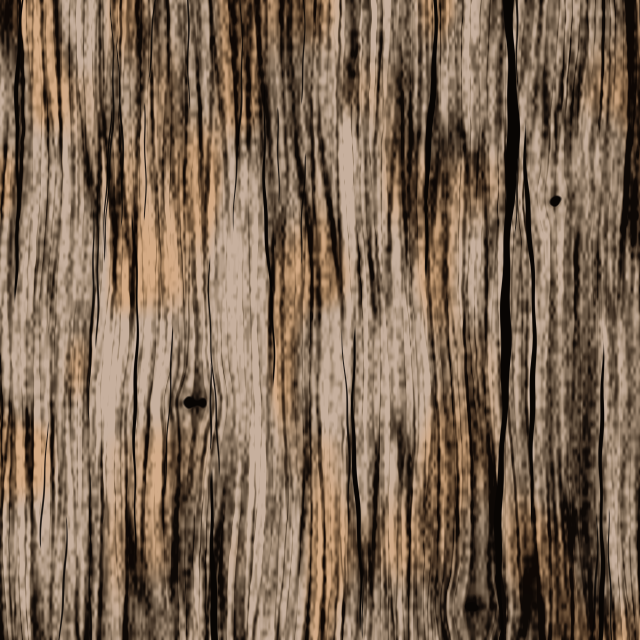
Give the GLSL for this texture, as a three.js fragment shader.

```glsl
varying vec2 vUv;

const vec3 PITCH_BLACK = vec3(0.05, 0.03, 0.02);
const vec3 DARK_BARK = vec3(0.24, 0.18, 0.13);
const vec3 UMBER = vec3(0.38, 0.31, 0.24);
const vec3 DRIFTWOOD = vec3(0.51, 0.43, 0.35);
const vec3 TAN = vec3(0.65, 0.56, 0.47);
const vec3 PALE_FIBRE = vec3(0.78, 0.69, 0.62);
const vec3 RUST_TINT = vec3(1.07, 0.97, 0.84);

const vec2 BOARD_SCALE = vec2(34.0, 1.5);
const vec2 STRAND_SCALE = vec2(88.0, 3.6);
const vec2 STREAK_SCALE = vec2(150.0, 5.0);
const vec2 SPECKLE_SCALE = vec2(240.0, 95.0);
const vec2 LIGHT_CENTRE = vec2(0.36, 0.55);
const float LIGHT_FALLOFF = 2.1;
const float TONE_OFFSET = 0.32;
const float GROOVE_DEPTH = 1.7;
const float MAIN_CRACK_X = 0.79;
const int CRACKS = 8;
const int SPLITS = 26;
const int KNOTS = 3;
const vec2 FIRST_KNOT = vec2(0.87, 0.69);
const vec2 KNOT_STEP = vec2(0.435, 0.68);

float hash(vec2 p) {
  return fract(sin(dot(p, vec2(127.1, 311.7))) * 43758.55);
}

float valueNoise(vec2 p) {
  vec2 i = floor(p), f = fract(p);
  f = f * f * (3.0 - 2.0 * f);
  vec2 e = vec2(0.0, 1.0);
  return mix(mix(hash(i), hash(i + e.yx), f.x),
             mix(hash(i + e.xy), hash(i + e.yy), f.x), f.y);
}

// Cellular noise: x is the gap to the cell border, y the cell's random tone
vec2 cells(vec2 p) {
  vec2 base = floor(p);
  float nearest = 9.0, second = 9.0, tone = 0.5;
  for (int j = -1; j <= 1; j++) {
    for (int i = -1; i <= 1; i++) {
      vec2 id = base + vec2(float(i), float(j));
      float d = length(id + vec2(hash(id), hash(id + 37.0)) - p);
      second = min(second, max(d, nearest));
      if (d < nearest) {
        nearest = d;
        tone = hash(id + 71.0);
      }
    }
  }
  float gap = second - nearest;
  return vec2(gap, mix(0.5, tone, smoothstep(0.0, 0.3, gap)));
}

// Signed distance and strength of one wandering, tapering crack
vec2 crack(vec2 p, float x, float middle, float halfLength, float halfWidth) {
  float phase = x * 61.0;
  float line = x + 0.009 * sin(p.y * 4.3 + phase) + 0.003 * sin(p.y * 15.0 + phase * 2.0)
             + 0.001 * sin(p.y * 57.0 + phase * 3.0);
  float along = (p.y - middle) / halfLength;
  float taper = max(0.0, 1.0 - along * along);
  float width = halfWidth * sqrt(taper) * (0.8 + 0.25 * sin(p.y * 21.0 + phase));
  return vec2(abs(p.x - line) - width, smoothstep(0.0, 0.2, taper));
}

float crackMask(vec2 c) {
  return c.y * (1.0 - smoothstep(-0.001, 0.0013, c.x));
}

float ramp(float a, float b, float t) {
  return clamp((t - a) / (b - a), 0.0, 1.0);
}

vec3 woodColour(float t) {
  vec3 c = mix(PITCH_BLACK, DARK_BARK, ramp(0.03, 0.13, t));
  c = mix(c, UMBER, ramp(0.13, 0.29, t));
  c = mix(c, DRIFTWOOD, ramp(0.29, 0.5, t));
  c = mix(c, TAN, ramp(0.5, 0.725, t));
  return mix(c, PALE_FIBRE, ramp(0.725, 0.93, t));
}

void main() {
  vec2 p = vUv;

  // Wavy grain that bends around the knots
  vec2 g = p;
  g.x += 0.007 * sin(p.y * 5.0 + p.x * 6.0) + 0.003 * sin(p.y * 13.0 + p.x * 19.0)
       + 0.002 * (valueNoise(p * vec2(50.0, 40.0)) - 0.5);
  float pit = 0.0, knotShade = 0.0;
  for (int i = 0; i < KNOTS; i++) {
    vec2 d = p - fract(FIRST_KNOT + float(i) * KNOT_STEP);
    float r = length(d * vec2(1.0, 1.6)) + 0.022 * (valueNoise(p * 75.0) - 0.5);
    g.x -= 0.55 * d.x * exp(-dot(d, d) * 500.0);
    pit = max(pit, 1.0 - smoothstep(0.009, 0.015, r));
    knotShade += exp(-r * r * 1600.0);
  }

  // Fibres at several widths, with broad weathered areas
  vec2 board = cells(g * BOARD_SCALE);
  vec2 strand = cells(g * STRAND_SCALE + 13.0);
  float streak = valueNoise(g * STREAK_SCALE);
  float speckle = valueNoise(p * SPECKLE_SCALE);
  float weather = valueNoise(g * vec2(9.0, 3.5) + 5.0);
  float stain = valueNoise(g * vec2(16.0, 7.0) + 29.0);
  float tone = TONE_OFFSET + 0.45 - LIGHT_FALLOFF * dot(p - LIGHT_CENTRE, p - LIGHT_CENTRE);
  tone += 1.0 * (board.y - 0.5) + 1.3 * (strand.y - 0.5) + 2.3 * (streak - 0.5)
        + 1.5 * (speckle - 0.5) + 1.3 * (weather - 0.5);
  float groove = 1.0 - smoothstep(0.03, 0.24, board.x);
  float fineGroove = 1.0 - smoothstep(0.0, 0.3, strand.x);
  tone -= GROOVE_DEPTH * groove * smoothstep(0.15, 0.6, stain);
  tone -= 0.75 * fineGroove * smoothstep(0.3, 0.7, weather + 0.4 * (stain - 0.5));
  tone -= 0.9 * knotShade;

  // One wide crack, then long cracks and hairline splits
  vec2 wide = crack(p, MAIN_CRACK_X, 0.6, 0.95, 0.005 + 0.006 * p.y);
  float dark = max(pit, crackMask(wide));
  tone += 0.6 * exp(-max(wide.x, 0.0) * 120.0) * sign(p.x - MAIN_CRACK_X);
  for (int i = 0; i < CRACKS; i++) {
    float n = float(i);
    float x = (n + 0.25 + 0.5 * hash(vec2(n, 3.0))) / float(CRACKS);
    vec2 c = crack(p, x, fract(0.78 + n * 0.618), 0.2 + 0.2 * hash(vec2(n, 7.0)),
                   0.002 + 0.0035 * hash(vec2(n, 11.0)));
    dark = max(dark, crackMask(c));
    tone -= 0.35 * c.y * exp(-max(c.x, 0.0) * 180.0);
  }
  for (int i = 0; i < SPLITS; i++) {
    float n = float(i);
    vec2 c = crack(p, hash(vec2(n, 19.0)), hash(vec2(n, 23.0)),
                   0.07 + 0.14 * hash(vec2(n, 29.0)), 0.0014);
    dark = max(dark, 0.9 * crackMask(c));
  }

  // Even out the tones, then colour them
  float t = 1.0 / (1.0 + exp(-1.7 * tone));
  vec3 colour = woodColour(t);
  colour *= mix(vec3(1.0), RUST_TINT, smoothstep(0.5, 0.85, stain));
  colour = mix(colour, PITCH_BLACK * 0.6, dark);
  gl_FragColor = vec4(colour, 1.0);
}
```
